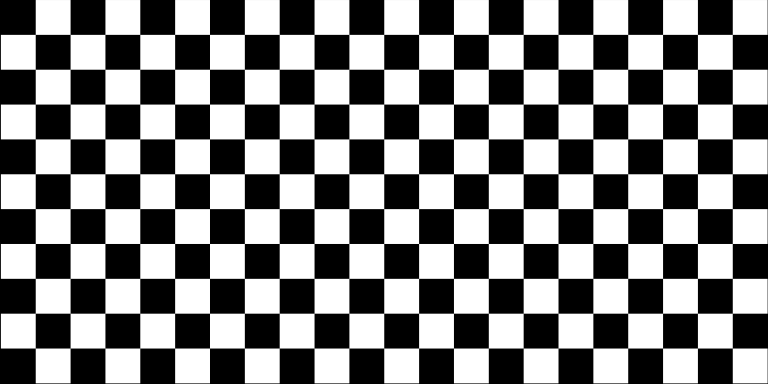
Give the GLSL for this pattern, as a Shadertoy shader.

```glsl
// Black and white checkerboard, 22 by 11 squares, with a hairline dark rim.

const vec2 SQUARES = vec2(22.0, 11.0);
const float SQUARE_SIZE = 0.09076;                 // in canvas heights
const vec2 BOARD_ORIGIN = vec2(0.0023, 0.0016);    // lower left corner
const vec3 DARK = vec3(0.0);
const vec3 LIGHT = vec3(1.0);

// Alternates +1 and -1 per unit, with a ramp one pixel wide at each change.
vec2 squareWave(vec2 p, float pixel) {
    vec2 parity = 1.0 - 2.0 * mod(floor(p), 2.0);
    vec2 edgeDistance = 0.5 - abs(fract(p) - 0.5);
    return parity * clamp(2.0 * edgeDistance / pixel, 0.0, 1.0);
}

// Share of the pixel that lies inside the box from zero to size.
float boxCoverage(vec2 p, vec2 size, float pixel) {
    vec2 inside = min(p, size - p);
    vec2 coverage = clamp(inside / pixel + 0.5, 0.0, 1.0);
    return coverage.x * coverage.y;
}

// Light amount of the checker; even squares are dark.
float checker(vec2 p, vec2 count, float pixel) {
    // Clamping keeps the outer squares solid up to the rim.
    vec2 wave = squareWave(clamp(p, vec2(0.5), count - 0.5), pixel);
    return 0.5 - 0.5 * wave.x * wave.y;
}

void mainImage(out vec4 fragColor, in vec2 fragCoord) {
    // Board coordinates, one unit per square
    vec2 board = (fragCoord / iResolution.y - BOARD_ORIGIN) / SQUARE_SIZE;
    float pixel = 1.0 / (iResolution.y * SQUARE_SIZE);

    // Squares, cut off by the dark rim
    float light = checker(board, SQUARES, pixel)
                * boxCoverage(board, SQUARES, pixel);
    fragColor = vec4(mix(DARK, LIGHT, light), 1.0);
}
```
